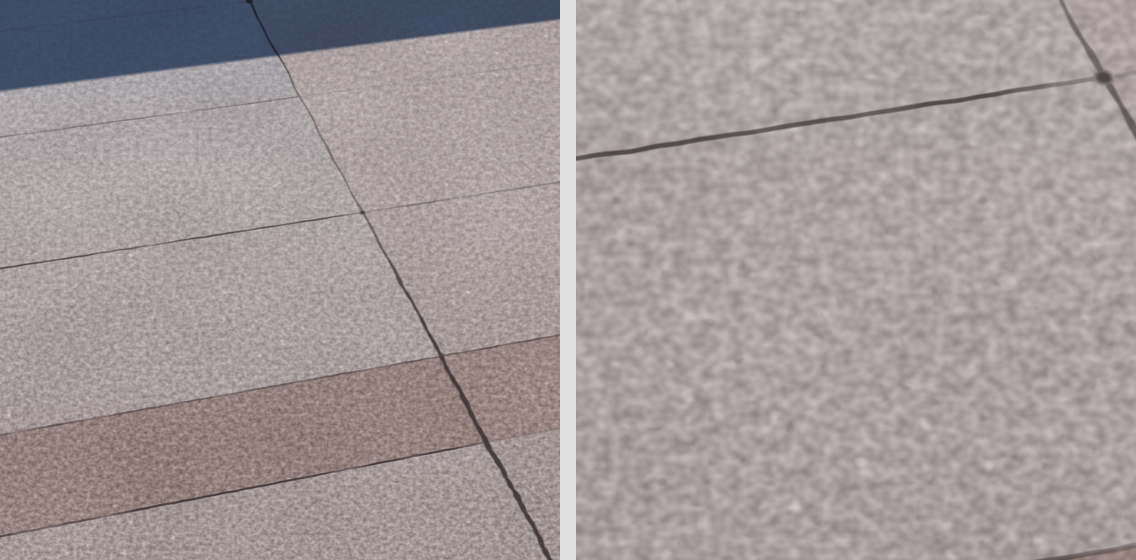
Left, the full canvas; right, a detail of the centre.
Reproduce this texture procedurally as a Shadertoy shader.

```glsl
// Sunlit granite paving seen at an angle: slab rows, a red band, a ragged crack and a shadow.

const vec3 PALE_GRANITE = vec3(0.685, 0.652, 0.652);
const vec3 WARM_GRANITE = vec3(0.638, 0.592, 0.588);
const vec3 RED_GRANITE = vec3(0.580, 0.503, 0.488);
const vec3 GAP_COLOUR = vec3(0.235, 0.205, 0.210);
const vec3 SHADE_TINT = vec3(0.365, 0.460, 0.605);

// Perspective of the rows: depth = (START + STEP * row) / (1 - SHRINK * row)
const float START = 0.0555;
const float STEP = 0.166;
const float SHRINK = 0.0959;
const float BAND_TOP = 3.0;
const float BAND_BOTTOM = 3.5;
const float SHADOW_DEPTH = 0.163;

// Darkness of each cross joint, left and right of the crack
const vec2 JOINT_DARKNESS[5] = vec2[5](
    vec2(0.15, 0.10), vec2(0.42, 0.16), vec2(0.80, 0.48),
    vec2(0.60, 0.68), vec2(0.95, 0.25));

vec2 hashGradient(vec2 cell) {
    vec3 h = fract(cell.xyx * vec3(0.1031, 0.1030, 0.0973));
    h += dot(h, h.yzx + 33.33);
    float angle = 6.28318 * fract((h.x + h.y) * h.z);
    return vec2(cos(angle), sin(angle));
}

float gradientNoise(vec2 p) {
    vec2 i = floor(p), f = p - i;
    vec2 w = f * f * f * (f * (f * 6.0 - 15.0) + 10.0);
    vec2 e = vec2(0.0, 1.0);
    float a = dot(hashGradient(i), f);
    float b = dot(hashGradient(i + e.yx), f - e.yx);
    float c = dot(hashGradient(i + e.xy), f - e.xy);
    float d = dot(hashGradient(i + e.yy), f - e.yy);
    return mix(mix(a, b, w.x), mix(c, d, w.x), w.y);
}

float rowToDepth(float row) {
    return (START + STEP * row) / (1.0 - SHRINK * row);
}

float depthToRow(float depth) {
    return (depth - START) / (STEP + SHRINK * depth);
}

// Whole rows down to the band, then rows offset by the half-height band
float nearestJoint(float row) {
    return row < 0.5 * (BAND_TOP + BAND_BOTTOM)
        ? min(round(row), BAND_TOP)
        : BAND_BOTTOM + round(row - BAND_BOTTOM);
}

float lineMask(float dist, float halfWidth, float soft) {
    return 1.0 - smoothstep(halfWidth - soft, halfWidth + soft, abs(dist));
}

// Speckled stone brightness; grains coarsen and gain contrast towards the viewer
float graniteGrain(vec2 p, float nearness) {
    float coarse = gradientNoise(p * vec2(92.0, 118.0));
    float fine = gradientNoise(p * vec2(170.0, 205.0) + 31.7);
    float glint = smoothstep(0.30, 0.60, gradientNoise(p * vec2(78.0, 105.0) + 87.3));
    float pit = smoothstep(0.32, 0.60, gradientNoise(p * vec2(105.0, 125.0) + 53.1));
    float speckle = 0.105 * coarse + 0.10 * fine + 0.07 * glint - 0.06 * pit;
    return speckle * mix(0.75, 1.25, nearness);
}

vec3 slabColour(vec2 p, float row, float side, float down, float soft) {
    vec3 stone = mix(PALE_GRANITE, WARM_GRANITE, smoothstep(0.25, 0.95, down));
    float right = smoothstep(-0.002, 0.002, side);
    stone -= right * vec3(0.005, 0.014, 0.018);
    float band = smoothstep(BAND_TOP - soft, BAND_TOP + soft, row)
        * (1.0 - smoothstep(BAND_BOTTOM - soft, BAND_BOTTOM + soft, row));
    stone = mix(stone, RED_GRANITE + 0.022 * right, band);
    // Broad stains and a cool cast on the far left
    stone += 0.035 * gradientNoise(p * vec2(5.0, 8.0) + 4.0);
    float cool = (1.0 - smoothstep(0.1, 0.4, down)) * (1.0 - right);
    return stone + cool * vec3(-0.022, -0.008, 0.006);
}

void mainImage(out vec4 fragColor, in vec2 fragCoord) {
    vec2 uv = fragCoord / iResolution.xy;
    float pixel = 1.0 / min(iResolution.x, iResolution.y);
    float down = 1.0 - uv.y;

    // Depth is constant along every cross joint; side is the distance from the crack
    float depth = (down + 0.115 * uv.x) / (1.0 - 0.0822 * uv.x);
    float row = depthToRow(depth);
    float side = 0.88 * (uv.x - 0.443 - 0.54 * down);

    // Stone
    float shade = 1.0 - smoothstep(-0.004, 0.004, depth - SHADOW_DEPTH);
    vec3 colour = slabColour(uv, row, side, down, 4.0 * pixel);
    colour += graniteGrain(uv, down) * mix(1.0, 0.5, shade);

    // Cross joints, broken up along their length
    float joint = nearestJoint(row);
    float jointDist = depth - rowToDepth(joint) + 0.0012 * gradientNoise(uv * 45.0);
    vec2 darkness = JOINT_DARKNESS[int(clamp(ceil(joint), 0.0, 4.0))];
    float wear = clamp(0.85 + 0.9 * gradientNoise(vec2(uv.x * 14.0, joint * 7.3)), 0.2, 1.0);
    float jointMask = lineMask(jointDist, mix(0.0011, 0.0020, down), 0.7 * pixel + 0.0004);
    float gap = jointMask * wear * (side < 0.0 ? darkness.x : darkness.y);

    // Crack, widening towards the viewer, with chipped slab corners
    float wander = 0.0035 * gradientNoise(vec2(down * 24.0, 2.5));
    float ragged = gradientNoise(uv * 65.0) + 0.8 * gradientNoise(vec2(down * 17.0, 9.1));
    float halfWidth = mix(0.0013, 0.0040, smoothstep(0.25, 0.85, down));
    halfWidth *= 1.0 + 0.7 * ragged;
    float faint = smoothstep(0.10, 0.18, down) * (1.0 - smoothstep(0.33, 0.60, down));
    float crack = lineMask(side + wander, halfWidth, pixel + 0.0006) * mix(0.92, 0.55, faint);
    float corner = length(vec2(side + wander, jointDist)) + 0.003 * ragged;
    float chip = lineMask(corner, 0.0052, 0.0025) * 0.85 * step(0.5, abs(joint - 1.0));
    gap = max(gap, max(crack, chip));
    colour = mix(colour, GAP_COLOUR, gap);

    // Cast shadow
    colour *= mix(vec3(1.0), SHADE_TINT, shade);
    fragColor = vec4(clamp(colour, 0.0, 1.0), 1.0);
}
```
